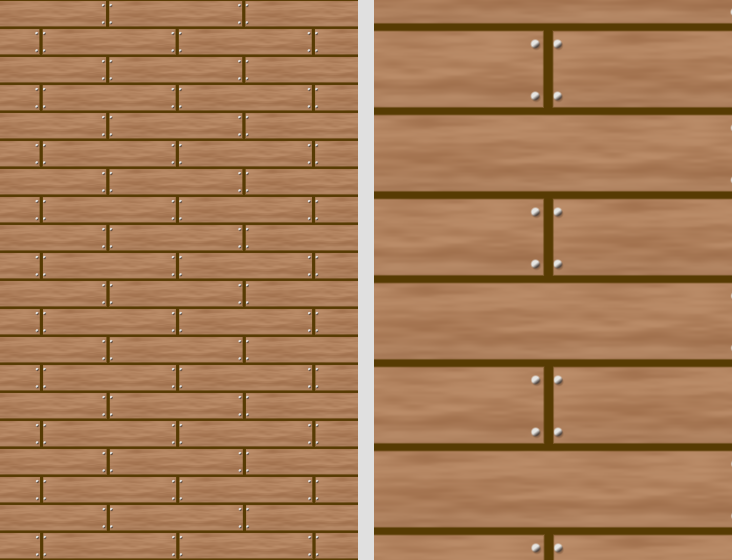
Left: the whole. Right: its middle third, enlarged.
Give the GLSL for this texture, as a WebGL 2 fragment shader.

```glsl
#version 300 es
precision highp float;

uniform vec2 u_resolution;
out vec4 outColor;

// Lengths are measured in plank rows
const float ROWS = 20.0;
const float PLANK_LENGTH = 4.863;
const float FIRST_JOINT = 3.844;
const float ODD_ROW_SHIFT = 2.483;
const float ROW_DRIFT = 0.0013;
const vec2 GAP_HALF = vec2(0.058, 0.046);
const vec2 NAIL_CENTER = vec2(-0.022, 0.51);
const vec2 NAIL_SPREAD = vec2(0.133, 0.31);
const float NAIL_RADIUS = 0.05;

const vec3 WOOD_LIGHT = vec3(0.735, 0.553, 0.412);
const vec3 WOOD_DARK = vec3(0.635, 0.445, 0.305);
const vec3 GAP_COLOR = vec3(0.34, 0.23, 0.01);
const vec3 NAIL_LIGHT = vec3(0.90, 0.90, 0.89);
const vec3 NAIL_DARK = vec3(0.30, 0.26, 0.24);

float hash(vec2 p) {
    vec3 q = fract(vec3(p.xyx) * 0.1031);
    q += dot(q, q.yzx + 33.33);
    return fract((q.x + q.y) * q.z);
}

float valueNoise(vec2 p) {
    vec2 cell = floor(p);
    vec2 f = fract(p);
    f = f * f * (3.0 - 2.0 * f);
    float bottom = mix(hash(cell), hash(cell + vec2(1, 0)), f.x);
    float top = mix(hash(cell + vec2(0, 1)), hash(cell + vec2(1, 1)), f.x);
    return mix(bottom, top, f.y);
}

// Fine streaks stretched along the plank
float grain(vec2 p) {
    float sum = 0.0;
    float weight = 0.5;
    vec2 frequency = vec2(0.9, 7.0);
    for (int i = 0; i < 3; i++) {
        sum += weight * valueNoise(p * frequency + 17.0 * float(i));
        frequency *= vec2(2.1, 1.9);
        weight *= 0.65;
    }
    return sum / 1.036;
}

vec3 woodColor(vec2 p) {
    float tone = smoothstep(0.1, 0.9, grain(p));
    float shade = 1.0 - 0.035 * smoothstep(0.55, 1.0, p.y);
    return mix(WOOD_DARK, WOOD_LIGHT, tone) * shade;
}

float coverage(float dist, float soft) {
    return 1.0 - smoothstep(-0.5 * soft, 0.5 * soft, dist);
}

// Offset to the nearest of the four nails around a joint
vec2 nailOffset(vec2 p) {
    vec2 q = p - NAIL_CENTER;
    return q - NAIL_SPREAD * (2.0 * step(0.0, q) - 1.0);
}

vec3 nailColor(vec2 offset) {
    float slope = dot(offset, vec2(0.6, 0.8)) / NAIL_RADIUS;
    return mix(NAIL_LIGHT, NAIL_DARK, smoothstep(-0.2, 0.9, slope));
}

void main() {
    vec2 p = gl_FragCoord.xy / u_resolution.y;
    vec2 q = vec2(p.x, 1.0 - p.y) * ROWS;
    float soft = max(1.3 * ROWS / u_resolution.y, 0.03);

    // Position within the plank, rows counted downward
    q.y += 0.01;
    float row = floor(q.y);
    float joint = FIRST_JOINT + ODD_ROW_SHIFT * mod(row, 2.0) + ROW_DRIFT * row;
    vec2 plank = vec2(mod(q.x - joint, PLANK_LENGTH), fract(q.y));
    float fromJoint = plank.x - PLANK_LENGTH * step(0.5 * PLANK_LENGTH, plank.x);

    vec3 color = woodColor(plank);

    // Nail heads with a faint shadow below
    vec2 offset = nailOffset(vec2(fromJoint, plank.y));
    float shadow = coverage(length(offset - vec2(0.012, 0.02)) - NAIL_RADIUS, soft);
    color = mix(color, WOOD_DARK * 0.7, 0.5 * shadow);
    color = mix(color, nailColor(offset), coverage(length(offset) - NAIL_RADIUS, soft));

    // Gaps between planks
    float rowEdge = min(plank.y, 1.0 - plank.y);
    float gap = min(abs(fromJoint) - GAP_HALF.x, rowEdge - GAP_HALF.y);
    color = mix(color, GAP_COLOR, coverage(gap, soft));

    outColor = vec4(color, 1.0);
}
```
